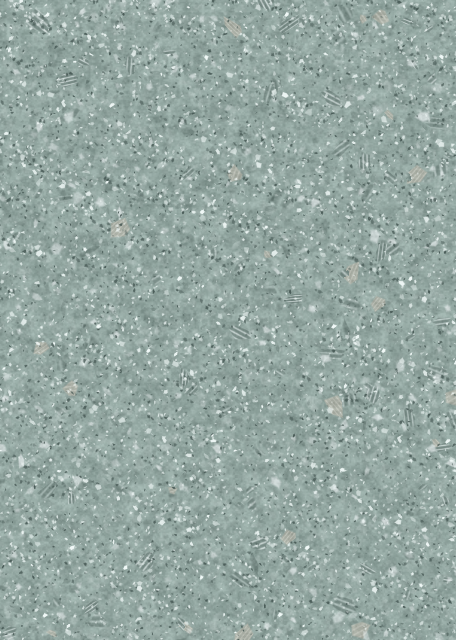
Give the GLSL for this texture, as a Shadertoy shader.

```glsl
// Sea-green terrazzo: translucent stone chips, banded shells, pale glints and dark dust.
#define BASE vec3(0.575, 0.655, 0.633)
#define DEEP vec3(0.430, 0.505, 0.485)
#define PALE vec3(0.700, 0.760, 0.745)
#define MILK vec3(0.860, 0.890, 0.890)
#define GLINT vec3(0.950, 0.980, 0.975)
#define CREAM vec3(0.780, 0.755, 0.700)
#define DUST vec3(0.270, 0.340, 0.325)
#define GRAIN 0.13
#define CHIP_CELL 0.024
#define SHELL_CELL 0.036
#define GLINT_CELL 0.0105
#define DUST_CELL 0.0062

const float TAU = 6.28318;

float hash(vec2 p) {
    return fract(sin(dot(p, vec2(127.1, 311.7))) * 43758.5453);
}

float noise(vec2 p) {
    vec2 i = floor(p), f = fract(p);
    f = f * f * (3.0 - 2.0 * f);
    vec2 e = vec2(1.0, 0.0);
    return mix(mix(hash(i), hash(i + e), f.x),
               mix(hash(i + e.yx), hash(i + e.xx), f.x), f.y);
}

// Irregular convex pentagon, as a signed distance in cell units
float shard(vec2 q, float size, vec2 key) {
    float d = -1.0;
    for (int k = 0; k < 5; k++) {
        float fk = float(k);
        float a = TAU * (fk + 0.6 * hash(key + fk * 1.37)) / 5.0;
        float reach = size * mix(0.55, 1.0, hash(key + 0.71 + fk * 2.13));
        d = max(d, dot(q, vec2(cos(a), sin(a))) - reach);
    }
    return d;
}

// One scattered layer: x = coverage, y = random tone, zw = position inside the shard
vec4 scatter(vec2 uv, float cell, float density, float seed, float blur) {
    vec2 p = uv / cell, home = floor(p);
    vec4 found = vec4(0.0);
    float soft = blur + 0.6 / (iResolution.y * cell);
    for (int j = -1; j <= 1; j++) {
        for (int i = -1; i <= 1; i++) {
            vec2 id = home + vec2(i, j);
            vec2 key = id + seed;
            if (hash(key) > density) continue;
            vec2 center = id + vec2(hash(key + 3.17), hash(key + 7.73));
            float a = TAU * hash(key + 11.39);
            vec2 q = mat2(cos(a), sin(a), -sin(a), cos(a)) * (p - center);
            q.y *= 1.0 + 0.9 * hash(key + 17.51);
            float h = hash(key + 23.91);
            float d = shard(q, mix(0.24, 0.56, h * h), key + 31.27);
            float cover = smoothstep(soft, -soft, d);
            if (cover > found.x) found = vec4(cover, hash(key + 41.83), q);
        }
    }
    return found;
}

void mainImage(out vec4 fragColor, in vec2 fragCoord) {
    vec2 uv = fragCoord / iResolution.y;

    // Cloudy resin ground
    float cloud = noise(uv * 75.0) - 0.5;
    vec3 col = BASE + 0.10 * cloud;

    // Translucent body chips, from coarse to fine
    for (int n = 0; n < 3; n++) {
        float fn = float(n);
        vec4 chip = scatter(uv, CHIP_CELL * pow(0.68, fn), 0.62, 5.3 + 61.7 * fn, 0.07);
        float shade = chip.y + 0.5 * chip.z;
        col = mix(col, mix(DEEP, PALE, shade), chip.x * 0.48);
    }

    // Banded shell pieces, a few of them cream
    vec4 shell = scatter(uv, SHELL_CELL, 0.26, 213.4, 0.025);
    float band = 0.5 + 0.5 * sin(shell.w * mix(9.0, 32.0, shell.y) + shell.y * 40.0);
    vec3 shellColor = mix(DEEP, mix(BASE, MILK, shell.y), band * band);
    shellColor = mix(shellColor, CREAM, 0.75 * step(0.84, shell.y));
    col = mix(col, shellColor, shell.x * 0.72);

    // Milky fragments with soft rims
    vec4 milk = scatter(uv, CHIP_CELL * 0.8, 0.14, 307.9, 0.09);
    col = mix(col, MILK, milk.x * mix(0.2, 0.85, milk.y));

    // Fine mineral grain
    float grain = 0.6 * noise(uv * 230.0) + 0.4 * noise(uv * 430.0 + 9.7) - 0.5;
    col += GRAIN * grain;

    // Dark dust, pale dust and sharp glints
    vec4 dark = scatter(uv, DUST_CELL, 0.15, 401.3, 0.08);
    col = mix(col, DUST, dark.x * mix(0.35, 0.95, dark.y));
    vec4 pale = scatter(uv, DUST_CELL, 0.17, 523.6, 0.08);
    col = mix(col, GLINT, pale.x * mix(0.25, 0.85, pale.y));
    vec4 glint = scatter(uv, GLINT_CELL, 0.11, 631.2, 0.04);
    col = mix(col, GLINT, glint.x * mix(0.3, 1.0, glint.y));

    fragColor = vec4(clamp(col, 0.0, 1.0), 1.0);
}
```
